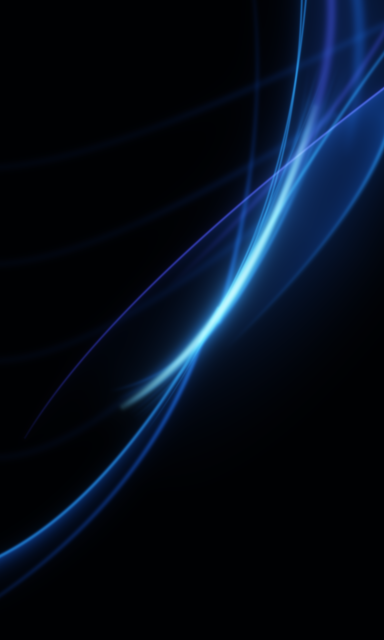
This background is drawn by a WebGL 2 fragment shader. Its source:

```glsl
#version 300 es
precision highp float;
// Crossing arcs of blue light sweeping up a black field.
// Each arc is a quadratic curve through three points; beams, ribbons and
// veils are brightness profiles of the signed distance to that curve.

uniform vec2 u_resolution;
out vec4 fragColor;

const vec3 NAVY = vec3(0.035, 0.12, 0.30);
const vec3 BLUE = vec3(0.05, 0.25, 0.72);
const vec3 AZURE = vec3(0.10, 0.50, 1.05);
const vec3 ICE = vec3(0.55, 1.10, 1.30);
const vec3 VIOLET = vec3(0.22, 0.24, 1.00);

float hash(float n) {
  n = fract(n * 0.1031 + 0.137);
  n *= n + 33.33;
  return fract(n * (n + n));
}

// Signed distance (positive right of travel) and position along the arc a-m-c.
vec2 arc(vec2 p, vec2 a, vec2 m, vec2 c) {
  vec2 k = 2.0 * m - 0.5 * (a + c);
  vec2 u = 2.0 * (k - a), v = a - 2.0 * k + c;
  float t = clamp(dot(p - a, c - a) / dot(c - a, c - a), 0.0, 1.0);
  for (int i = 0; i < 5; i++) {
    vec2 tangent = u + 2.0 * v * t;
    vec2 gap = p - (a + t * (u + t * v));
    t = clamp(t + dot(gap, tangent) / dot(tangent, tangent), 0.0, 1.0);
  }
  vec2 dir = u + 2.0 * v * t;
  vec2 off = p - (a + t * (u + t * v));
  float side = off.x * dir.y - off.y * dir.x;
  return vec2(side < 0.0 ? -length(off) : length(off), t);
}

// Brightness at the start, middle and end of an arc.
float along(float t, vec3 power) {
  return t < 0.5 ? mix(power.x, power.y, 2.0 * t) : mix(power.y, power.z, 2.0 * t - 1.0);
}

float bell(float x) { return exp(-x * x); }

// Bright line with a small halo.
float beam(vec2 p, vec2 a, vec2 m, vec2 c, float width, vec3 power) {
  vec2 s = arc(p, a, m, c);
  float halo = 0.13 * exp(-abs(s.x) / (3.5 * width));
  return along(s.y, power) * (bell(s.x / width) + halo);
}

// Sheet with one crisp edge, fading away to the right of travel.
float ribbon(vec2 p, vec2 a, vec2 m, vec2 c, float width, vec3 power) {
  vec2 s = arc(p, a, m, c);
  float edge = smoothstep(-0.003, 0.003, s.x);
  return along(s.y, power) * edge * exp(-max(s.x, 0.0) / width);
}

// Broad soft haze.
float veil(vec2 p, vec2 a, vec2 m, vec2 c, float width, vec3 power) {
  vec2 s = arc(p, a, m, c);
  return along(s.y, power) * bell(s.x / width);
}

// Haze and faint arcs behind the light.
vec3 backdrop(vec2 p) {
  vec3 col = vec3(0.001, 0.004, 0.010);
  col += NAVY * veil(p, vec2(0.60, 1.0), vec2(0.49, 0.64), vec2(0.18, 0.29), 0.095, vec3(0.55, 0.60, 0.0));
  col += NAVY * veil(p, vec2(0.52, 1.02), vec2(0.44, 0.67), vec2(0.22, 0.42), 0.055, vec3(0.5, 0.6, 0.1));
  for (int i = 0; i < 4; i++) {
    float k = float(i);
    vec2 a = vec2(-0.01, 0.738 - 0.151 * k);
    vec2 m = vec2(0.234 - 0.026 * k, 0.798 - 0.150 * k);
    vec2 c = vec2(0.600 - 0.078 * k, 0.961 - 0.141 * k);
    col += BLUE * beam(p, a, m, c, 0.007, vec3(0.05, 0.07, 0.20));
  }
  return col;
}

// Fine strands gathered at the waist and fanned toward both tips.
vec3 strands(vec2 p) {
  vec3 col = vec3(0.0);
  for (int i = 0; i < 9; i++) {
    float k = float(i);
    float spread = hash(k + 1.0) - 0.5;
    vec2 a = vec2(0.20, 0.355) + spread * vec2(-0.07, 0.08);
    vec2 m = vec2(0.367, 0.545) + spread * vec2(0.018, -0.012);
    vec2 c = vec2(0.515, 0.90) + (hash(k + 20.0) - 0.5) * vec2(0.07, 0.0);
    float width = mix(0.0015, 0.004, hash(k + 40.0));
    col += mix(BLUE, AZURE, hash(k + 60.0)) * beam(p, a, m, c, width, vec3(0.0, 0.42, 0.0));
  }
  return col;
}

// Long arcs crossing at the waist.
vec3 arcs(vec2 p) {
  vec2 a = vec2(-0.013, 0.125), m = vec2(0.169, 0.267), c = vec2(0.341, 0.518);
  vec3 col = AZURE * beam(p, a, m, c, 0.0027, vec3(0.75, 0.8, 0.7));
  col += BLUE * ribbon(p, a, m, c, 0.013, vec3(0.9, 0.55, 0.1));
  col += BLUE * beam(p, vec2(-0.007, 0.065), vec2(0.195, 0.251), vec2(0.319, 0.479), 0.004, vec3(0.18, 0.55, 1.3));
  for (float k = 0.0; k < 2.0; k++)
    col += AZURE * beam(p, vec2(0.312, 0.466), vec2(0.423 + 0.005 * k, 0.707), vec2(0.479 - 0.007 * k, 1.013), 0.0017, vec3(0.3, 0.6, 0.65));
  a = vec2(0.039, 0.316); m = vec2(0.247, 0.564); c = vec2(0.605, 0.866);
  col += VIOLET * beam(p, a, m, c, 0.0018, vec3(0.08, 0.65, 1.1));
  col += BLUE * ribbon(p, a, m, c, 0.035, vec3(0.0, 0.08, 0.55));
  a = vec2(0.612, 0.811); m = vec2(0.527, 0.648); c = vec2(0.352, 0.453);
  col += BLUE * ribbon(p, a, m, c, 0.028, vec3(0.65, 0.40, 0.0));
  col += AZURE * beam(p, a, m, c, 0.004, vec3(0.75, 0.25, 0.0));
  col += AZURE * beam(p, vec2(0.609, 0.928), vec2(0.488, 0.753), vec2(0.332, 0.499), 0.003, vec3(0.45, 0.65, 0.5));
  col += VIOLET * beam(p, vec2(0.61, 0.965), vec2(0.455, 0.748), vec2(0.26, 0.55), 0.005, vec3(0.3, 0.35, 0.0));
  col += BLUE * beam(p, vec2(0.396, 1.013), vec2(0.395, 0.766), vec2(0.341, 0.499), 0.0045, vec3(0.07, 0.20, 1.1));
  col += VIOLET * beam(p, vec2(0.517, 1.013), vec2(0.501, 0.857), vec2(0.436, 0.674), 0.008, vec3(0.5, 0.5, 0.3));
  col += BLUE * beam(p, vec2(0.557, 1.013), vec2(0.560, 0.896), vec2(0.540, 0.753), 0.010, vec3(0.55, 0.5, 0.0));
  return col;
}

void main() {
  vec2 p = gl_FragCoord.xy / u_resolution.y;
  vec3 light = backdrop(p) + strands(p) + arcs(p);
  // White-hot blade through the crossing.
  vec2 tip = vec2(0.193, 0.365), waist = vec2(0.365, 0.544), top = vec2(0.492, 0.831);
  light += ICE * beam(p, tip, waist, top, 0.0055, vec3(0.15, 1.9, 0.1));
  light += AZURE * veil(p, tip, waist, top, 0.016, vec3(0.0, 0.5, 0.15));
  fragColor = vec4(1.0 - exp(-light), 1.0);
}
```
